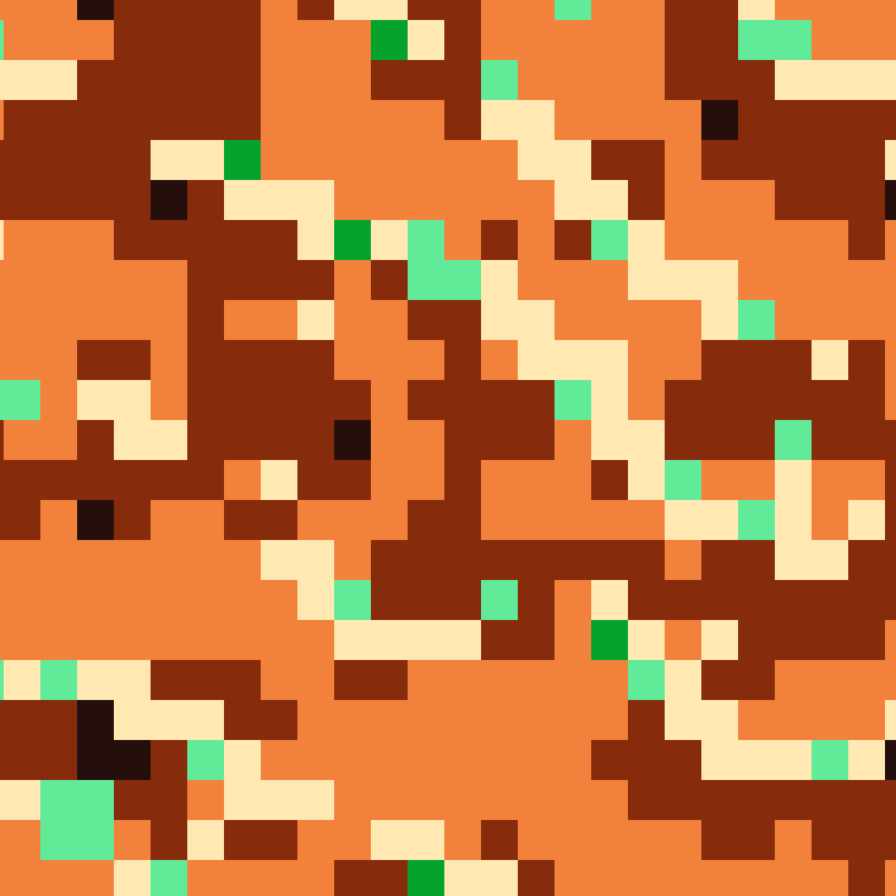
A Shadertoy shader for this texture:

```glsl
// Chunky mosaic of flat cells: brown patches on orange ground, crossed by
// one-cell-wide cream veins that step down to the right, dotted with green.
// Gradient noise shapes patches and veins; every cell takes a single colour.

float hash(vec2 p) {
    vec3 q = fract(vec3(p.xyx) * 0.1031);
    q += dot(q, q.yzx + 33.33);
    return fract((q.x + q.y) * q.z);
}

float cornerSlope(vec2 corner, vec2 offset) {
    float angle = 6.28318 * hash(corner);
    return dot(vec2(cos(angle), sin(angle)), offset);
}

float gradientNoise(vec2 p) {
    vec2 i = floor(p), f = p - i;
    vec2 u = f * f * f * (f * (f * 6.0 - 15.0) + 10.0);
    vec2 e = vec2(1.0, 0.0);
    float low = mix(cornerSlope(i, f), cornerSlope(i + e, f - e), u.x);
    float high = mix(cornerSlope(i + e.yx, f - e.yx),
                     cornerSlope(i + e.xx, f - e.xx), u.x);
    return mix(low, high, u.y);
}

// Warped, slanted strata; a vein runs wherever the whole part changes
float strata(vec2 cell) {
    return (0.45 * cell.x + cell.y) / 6.5
         + 1.1 * gradientNoise(cell / 9.0 + 4.3);
}

bool isVein(vec2 cell) {
    float layer = floor(strata(cell));
    bool crossing = layer != floor(strata(cell - vec2(0.0, 1.0)))
                 || layer != floor(strata(cell + vec2(1.0, 0.0)));
    bool unbroken = gradientNoise(cell / 3.1 + 17.4) > -0.25;
    bool stray = hash(cell + 71.0) < 0.025;
    return (crossing && unbroken) || stray;
}

vec3 cellColour(vec2 cell) {
    const vec3 orange = vec3(0.95, 0.51, 0.23);
    const vec3 brown = vec3(0.53, 0.17, 0.05);
    const vec3 cream = vec3(1.00, 0.91, 0.70);
    const vec3 mint = vec3(0.38, 0.92, 0.60);
    const vec3 leaf = vec3(0.02, 0.64, 0.17);
    const vec3 soot = vec3(0.14, 0.06, 0.05);

    if (isVein(cell)) {
        float pick = hash(cell + 213.0);
        return pick < 0.02 ? leaf : pick < 0.21 ? mint : cream;
    }

    // Patches: broad blobs with ragged rims, gathered under the veins
    float shade = gradientNoise(cell / vec2(5.3, 3.7) + 8.6)
                + 0.5 * gradientNoise(cell / 2.2 + 41.7)
                + 0.35 * (fract(strata(cell)) - 0.5);
    bool sooty = gradientNoise(cell / 2.3 + 63.2) > 0.33;
    if (shade > 0.14 && sooty) return soot;
    return shade > 0.05 ? brown : orange;
}

void mainImage(out vec4 fragColor, in vec2 fragCoord) {
    // Cells are slightly taller than wide
    vec2 grid = vec2(24.4, 22.4);
    vec2 p = fragCoord / iResolution.xy * grid + vec2(0.9, 0.1) - 0.5;
    vec2 cell = floor(p);

    // Blend the four nearest cells across a narrow soft edge
    vec2 soft = 0.75 * grid / iResolution.xy;
    vec2 blend = smoothstep(0.5 - soft, 0.5 + soft, p - cell);
    vec2 e = vec2(1.0, 0.0);
    vec3 lower = mix(cellColour(cell), cellColour(cell + e), blend.x);
    vec3 upper = mix(cellColour(cell + e.yx), cellColour(cell + e.xx), blend.x);
    fragColor = vec4(mix(lower, upper, blend.y), 1.0);
}
```
